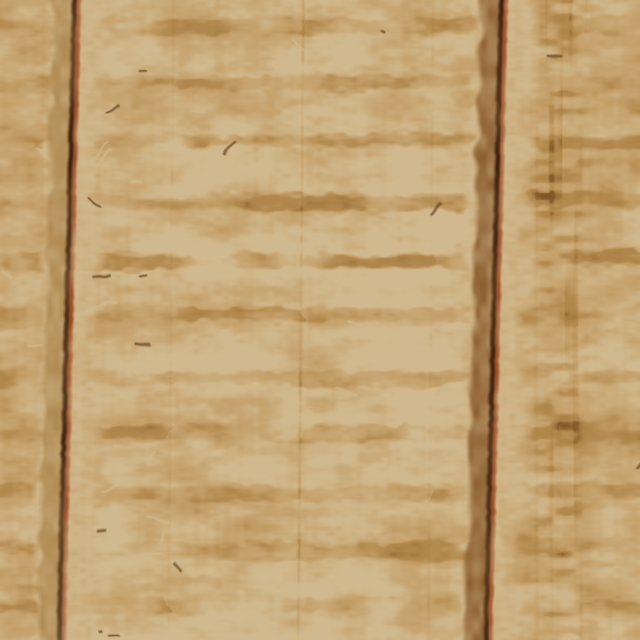
Give the GLSL for this texture, as a Shadertoy shader.

```glsl
// Weathered pale boards, split by two slightly leaning dark seams with red rims.
// Blotchy value noise gives the grain; broken horizontal stains, faint vertical
// lines and scattered scratches are layered on top as one stain amount.

const float PITCH = 0.667;        // board width
const float SEAM_X = 0.096;       // first seam at the bottom edge
const float SEAM_LEAN = 0.024;    // sideways drift of a seam from bottom to top
const float GAP_HALF = 0.0040;    // half width of the dark gap
const float RIM_HALF = 0.0032;    // half width of the red rim
const float SHADE_WIDTH = 0.036;  // brown strip left of a seam
const float BAND_STEP = 0.0908;   // spacing of the horizontal stains
const int BANDS = 12;
const float LINE_X = 0.263;       // vertical hairlines at the bottom edge
const float LINE_LEAN = 0.008;
const float LINE_STEP = 0.203;
const int SCRATCHES = 40;

const vec3 PALE = vec3(0.815, 0.725, 0.555);
const vec3 STRAW = vec3(0.775, 0.635, 0.425);
const vec3 OCHRE = vec3(0.69, 0.53, 0.295);
const vec3 UMBER = vec3(0.51, 0.34, 0.15);
const vec3 STRIP = vec3(0.54, 0.36, 0.18);
const vec3 GAP = vec3(0.24, 0.12, 0.05);
const vec3 RIM = vec3(0.66, 0.29, 0.13);

float hash(vec2 p) {
    return fract(sin(dot(p, vec2(127.1, 311.7))) * 43758.5453);
}

float noise(vec2 p) {
    vec2 i = floor(p), f = fract(p);
    f = f * f * (3.0 - 2.0 * f);
    return mix(mix(hash(i), hash(i + vec2(1, 0)), f.x),
               mix(hash(i + vec2(0, 1)), hash(i + vec2(1, 1)), f.x), f.y);
}

float segmentDistance(vec2 p, vec2 a, vec2 b) {
    vec2 ab = b - a;
    return length(p - a - ab * clamp(dot(p - a, ab) / dot(ab, ab), 0.0, 1.0));
}

// Soft line: 1 within the half width, fading over the blur
float line(float d, float halfWidth, float blur) {
    return 1.0 - smoothstep(halfWidth - blur, halfWidth + blur, abs(d));
}

// Horizontal stains with ragged edges and gaps, darkest above the middle
float bandStain(vec2 p, float board) {
    float total = 0.0;
    float rough = 0.010 * (noise(p * vec2(60.0, 110.0)) - 0.5);
    for (int i = 0; i < BANDS; i++) {
        vec2 key = vec2(float(i), board + 5.0);
        float y = (float(i) + 0.55 + 0.10 * (hash(key) - 0.5)) * BAND_STEP;
        float wobble = 0.005 * (noise(vec2(p.x * 8.0, key.x * 9.0)) - 0.5) + rough;
        float halfWidth = mix(0.010, 0.016, hash(key + 3.3))
                        * mix(0.65, 1.15, noise(vec2(p.x * 12.0, key.x * 5.0)));
        float patchy = smoothstep(0.1, 0.7, noise(vec2(p.x * 15.0, key.x * 7.0 + board)));
        float middle = exp(-pow((y - 0.64) / 0.12, 2.0));
        float strength = mix(0.42, 0.85, middle) * mix(0.65, 1.0, hash(key + 8.1));
        total += line(p.y - y + wobble, halfWidth, 0.0055) * strength * mix(0.3, 1.0, patchy);
    }
    return total;
}

vec3 stainColor(float s) {
    vec3 c = mix(PALE, STRAW, smoothstep(0.0, 0.36, s));
    c = mix(c, OCHRE, smoothstep(0.3, 0.64, s));
    return mix(c, UMBER, smoothstep(0.62, 1.0, s));
}

void mainImage(out vec4 fragColor, in vec2 fragCoord) {
    vec2 p = fragCoord / iResolution.xy;
    float blur = max(0.0022, 1.0 / iResolution.y);

    // Board index, distance to its two seams, signed distance to the nearest
    float u = (p.x - SEAM_X - SEAM_LEAN * p.y) / PITCH;
    float board = floor(u);
    float fromLeft = fract(u) * PITCH;
    float fromRight = PITCH - fromLeft;
    float seam = fromLeft < fromRight ? fromLeft : -fromRight;
    float seamId = floor(u + 0.5);
    float sideBoard = abs(board);

    // Clouds, blotches and fine fibres
    float cloud = noise(p * vec2(6.0, 12.0) + board * 17.0);
    float blotch = noise(p * vec2(22.0, 30.0) + board * 13.0);
    float grain = noise(p * vec2(26.0, 75.0) + board * 31.0);
    float speck = noise(p * vec2(85.0, 120.0));
    float fibre = noise(p * vec2(60.0, 230.0));
    float weave = noise(p * vec2(130.0, 11.0));
    float inside = smoothstep(0.025, 0.065, fromLeft + 0.04 * (blotch - 0.5))
                 * smoothstep(0.035, 0.05, fromRight + 0.02 * (grain - 0.5));
    float stain = 0.12 + 0.07 * (fibre - 0.5) + 0.07 * (weave - 0.5) + 0.13 * (speck - 0.5);
    stain += inside * (0.30 * (cloud - 0.5) + 0.28 * (blotch - 0.5)
                     + 0.24 * (grain - 0.5) + 0.16 * sideBoard);

    // Stains change strength from one column to the next, with frayed joints
    float column = (p.x - LINE_X - LINE_LEAN * p.y) / LINE_STEP;
    float fray = 0.10 * (noise(p * vec2(40.0, 90.0)) - 0.5);
    float columnTone = mix(0.6, 1.2, hash(vec2(floor(column + fray), floor(p.y / BAND_STEP))));
    stain += inside * columnTone * bandStain(p, board) * (1.0 - 0.3 * sideBoard);

    // Vertical hairlines, and a cluster of streaks on the right board
    float hairline = (fract(column + 0.5) - 0.5) * LINE_STEP;
    float fade = exp(-5.0 * abs(p.x - LINE_X - LINE_STEP));
    stain += 0.20 * fade * line(hairline, 0.0022, 0.0022) * noise(p * vec2(3.0, 25.0)) * 1.4;
    float cluster = step(0.5, board) * exp(-pow((p.x - 0.877) / 0.038, 2.0));
    float streak = smoothstep(0.45, 0.9, noise(p * vec2(130.0, 4.0)));
    stain += cluster * (0.34 * streak * mix(0.4, 1.0, p.y) + 0.24 * smoothstep(0.45, 0.8, grain));

    vec3 color = stainColor(stain);

    // Scratches: short dark and longer pale ones, every other near the first seam
    for (int i = 0; i < SCRATCHES; i++) {
        vec2 key = vec2(float(i), 2.7);
        vec2 a = vec2(hash(key), hash(key + 11.3));
        if (i % 2 == 0) a.x = SEAM_X + 0.16 * a.x;
        float pale = step(0.5, hash(key + 23.9));
        float angle = mix(-0.9, 1.1, hash(key + 37.1));
        float reach = mix(0.003, 0.024, hash(key + 41.7)) * (1.0 + pale);
        vec2 bent = p + 0.008 * (vec2(noise(p * 60.0), noise(p * 60.0 + 9.0)) - 0.5);
        float d = segmentDistance(bent, a, a + reach * vec2(cos(angle), sin(angle)));
        color = mix(color, mix(UMBER * 0.8, PALE, pale), 0.75 * line(d, 0.002, blur));
    }

    // Brown strip, dark gap and worn red rim at each seam
    float ragged = 0.012 * (noise(p * vec2(20.0, 38.0)) - 0.5);
    float strip = smoothstep(-SHADE_WIDTH - 0.006, -SHADE_WIDTH + 0.006, seam + ragged)
                * (1.0 - smoothstep(-0.002, 0.002, seam));
    float rightSeam = step(0.5, seamId);
    float stripTone = mix(0.75, 0.85, rightSeam) * mix(0.55, 1.15, noise(p * vec2(90.0, 45.0)));
    color = mix(color, mix(OCHRE * 0.97, STRIP, rightSeam), strip * stripTone);
    float teeth = 0.002 * (noise(vec2(seamId * 9.0, p.y * 110.0)) - 0.5);
    float rimWear = mix(0.45, 1.0, noise(vec2(seamId * 5.0, p.y * 24.0)));
    float gapWear = mix(0.65, 1.0, noise(vec2(seamId * 7.0, p.y * 16.0)));
    color = mix(color, RIM, rimWear * line(seam - 0.0030 + teeth, RIM_HALF, 0.0032));
    color = mix(color, GAP, gapWear * line(seam + 0.0036 + teeth, GAP_HALF, 0.0038));

    fragColor = vec4(color, 1.0);
}
```
